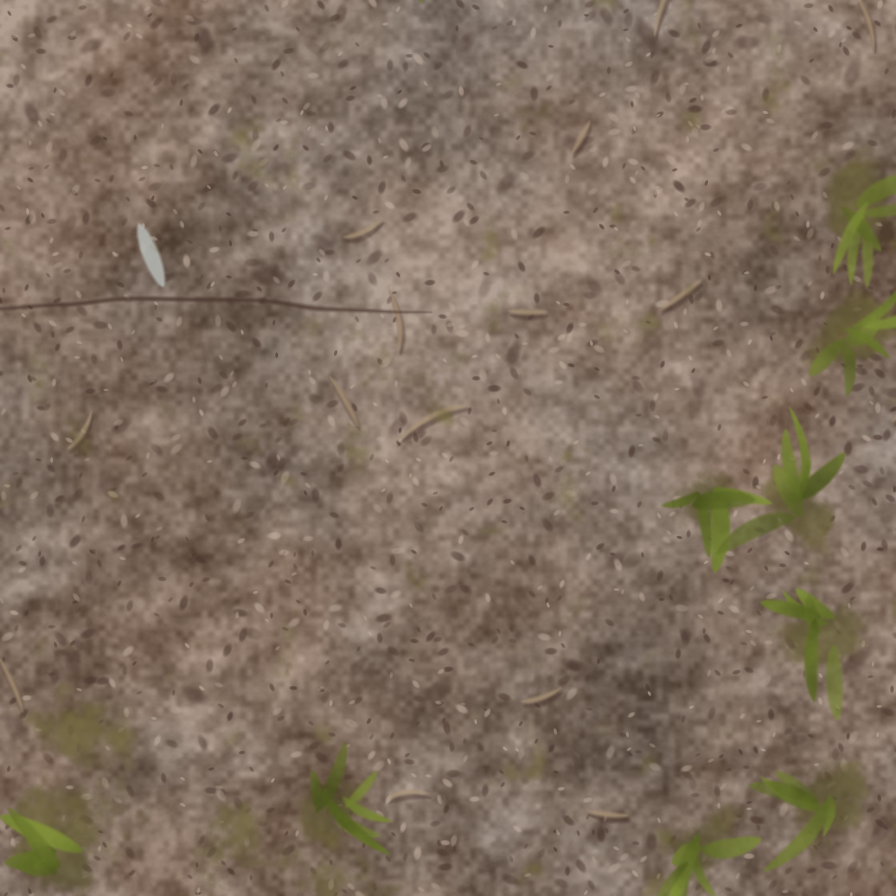
This texture is drawn by a Shadertoy shader. Its source:

```glsl
// Damp brown soil with grit, scattered grass tufts, straw bits and a thin twig.
#define SOIL_DARK vec3(0.36, 0.29, 0.24)
#define SOIL_LIGHT vec3(0.66, 0.59, 0.54)
#define MOSS vec3(0.36, 0.33, 0.19)
#define BLADE_DARK vec3(0.29, 0.33, 0.11)
#define BLADE_LIGHT vec3(0.50, 0.56, 0.22)
#define STRAW vec3(0.66, 0.57, 0.46)
#define TWIG vec3(0.29, 0.21, 0.18)
#define TUFT_CELLS 6.0
#define STRAW_CELLS 9.0
#define BLADES 6
#define SOFTNESS 0.0028

vec3 hash3(vec2 p) {
    vec3 q = fract(p.xyx * vec3(0.1031, 0.1030, 0.0973));
    q += dot(q, q.yxz + 33.33);
    return fract((q.xxy + q.yzz) * q.zyx);
}

float noise(vec2 p) {
    vec2 i = floor(p), f = fract(p);
    f = f * f * (3.0 - 2.0 * f);
    vec2 e = vec2(0.0, 1.0);
    return mix(mix(hash3(i).x, hash3(i + e.yx).x, f.x),
               mix(hash3(i + e.xy).x, hash3(i + e.yy).x, f.x), f.y);
}

float fbm(vec2 p) {
    float sum = 0.0, amp = 0.5;
    for (int i = 0; i < 5; i++) {
        sum += amp * noise(p);
        p = mat2(1.6, 1.2, -1.2, 1.6) * p + 17.3;
        amp *= 0.5;
    }
    return sum / 0.97;
}

vec2 rotate(vec2 p, float a) {
    float c = cos(a), s = sin(a);
    return vec2(c * p.x + s * p.y, c * p.y - s * p.x);
}

// Tapered curved stroke starting at the origin: x = coverage, y = position along it
vec2 stroke(vec2 p, float angle, float len, float width, float bend) {
    vec2 q = rotate(p, angle);
    float t = clamp(q.x / len, 0.0, 1.0);
    q.y -= bend * len * t * t;
    float halfWidth = width * pow(max(4.0 * t * (1.0 - t), 0.0), 0.6);
    float d = length(vec2(q.x - t * len, q.y)) - halfWidth;
    return vec2(1.0 - smoothstep(-SOFTNESS, SOFTNESS, d), t);
}

// Coverage of randomly turned oval crumbs
float crumbs(vec2 p, float cells, float share, float seed) {
    vec2 g = p * cells, id = floor(g);
    float cover = 0.0;
    for (int k = 0; k < 9; k++) {
        vec2 cell = id + vec2(k % 3, k / 3) - 1.0;
        vec3 h = hash3(cell + seed);
        vec2 q = rotate(g - cell - h.xy, h.x * 19.0) / vec2(1.5, 0.8);
        float radius = mix(0.15, 0.42, h.y * h.y);
        float crumb = 1.0 - smoothstep(0.4, 1.1, length(q) / radius);
        cover = max(cover, crumb * step(h.z, share) * (0.5 + 0.5 * h.x));
    }
    return cover;
}

vec3 soil(vec2 p) {
    vec2 warp = vec2(noise(p * 9.0), noise(p * 9.0 + 40.0)) * 0.06;
    float relief = fbm((p + warp) * 26.0) - fbm((p + warp) * 26.0 + vec2(-0.25, 0.35));
    float tone = 0.50 + 1.1 * (fbm((p + warp) * 4.0 + 5.0) - 0.5);
    tone += 0.9 * (fbm(p * vec2(26.0, 34.0) + 9.0) - 0.5) + 0.6 * relief;
    tone += 0.40 * (noise(p * 140.0) - 0.5) + 0.12 * (smoothstep(0.0, 1.0, p.y) - 0.4);
    vec3 col = mix(SOIL_DARK, SOIL_LIGHT, clamp(tone, -0.2, 1.1));
    col += vec3(0.03, 0.0, -0.02) * (fbm(p * 6.0 + 70.0) - 0.5) * 2.0;
    col = mix(col, TWIG, 0.65 * crumbs(p, 58.0, 0.20, 11.0));
    col = mix(col, TWIG, 0.50 * crumbs(p, 26.0, 0.10, 83.0));
    return mix(col, vec3(0.74, 0.67, 0.61), 0.65 * crumbs(p, 62.0, 0.13, 37.0));
}

// Short bent straws, more frequent toward the bottom
vec3 addStraw(vec3 col, vec2 p) {
    vec2 id = floor(p * STRAW_CELLS);
    for (int k = 0; k < 9; k++) {
        vec2 cell = id + vec2(k % 3, k / 3) - 1.0;
        vec3 h = hash3(cell + 151.0), v = hash3(cell + 211.0);
        vec2 q = p - (cell + h.xy) / STRAW_CELLS;
        float present = step(h.z, mix(0.30, 0.06, cell.y / STRAW_CELLS));
        float angle = v.x * 6.28, len = mix(0.03, 0.09, v.y), bend = v.z - 0.5;
        float shade = stroke(q + vec2(-0.002, 0.005), angle, len, 0.004, bend).x;
        col = mix(col, TWIG, 0.5 * present * shade);
        col = mix(col, STRAW, 0.75 * present * stroke(q, angle, len, 0.003, bend).x);
    }
    return col;
}

// Mossy ground first, then the fanned blades of each tuft
vec3 addGrass(vec3 col, vec2 p) {
    vec2 id = floor(p * TUFT_CELLS);
    float rough = fbm(p * 22.0 + 31.0) - 0.5;
    float moss = 0.5 * (1.0 - smoothstep(0.05, 0.5, length(p * vec2(0.8, 1.3))));
    vec4 blades = vec4(0.0);
    for (int k = 0; k < 9; k++) {
        vec2 cell = id + vec2(k % 3, k / 3) - 1.0, at = (cell + 0.5) / TUFT_CELLS;
        vec3 h = hash3(cell + 307.0);
        float chance = mix(0.50, 0.04, smoothstep(0.1, 0.75, at.y));
        chance += 0.35 * smoothstep(0.65, 0.9, at.x) * (1.0 - smoothstep(0.75, 0.95, at.y));
        if (h.z > chance) continue;
        vec2 q = p - (cell + 0.2 + 0.6 * h.xy) / TUFT_CELLS;
        moss = max(moss, exp(-dot(q, q) / 0.0016));
        for (int b = 0; b < BLADES; b++) {
            vec3 r = hash3(cell * 7.0 + float(b) * 13.7 + 401.0);
            vec3 s = hash3(cell * 5.0 + float(b) * 9.1 + 503.0);
            float angle = h.x * 6.28 + (r.x - 0.5) * 3.0;
            vec2 root = (s.xy - 0.5) * 0.035;
            vec2 blade = stroke(q - root, angle, mix(0.035, 0.10, r.y),
                                mix(0.005, 0.011, r.z), s.z - 0.5);
            float light = clamp(0.65 * s.x + 0.45 * blade.y + rough, 0.0, 1.0);
            float cover = blade.x * mix(0.65, 0.95, s.y);
            blades = mix(blades, vec4(mix(BLADE_DARK, BLADE_LIGHT, light), 1.0), cover);
        }
    }
    float ground = smoothstep(0.25, 0.75, moss + 1.6 * rough);
    col = mix(col, MOSS * (1.0 + 0.7 * rough), 0.75 * ground);
    return col * (1.0 - blades.a) + blades.rgb;
}

void mainImage(out vec4 fragColor, in vec2 fragCoord) {
    vec2 p = fragCoord / iResolution.y;
    vec3 col = addStraw(soil(p), p);
    // Twig lying across the left side, with a pale chip above it
    vec2 wobble = vec2(0.0, 0.012 * (noise(p * 14.0) - 0.5));
    float twig = stroke(p + wobble - vec2(-0.08, 0.655), 0.06, 0.56, 0.0025, -0.07).x;
    col = mix(col, TWIG, 0.75 * twig);
    float chip = stroke(p - vec2(0.155, 0.75), -1.2, 0.075, 0.009, 0.0).x;
    col = mix(col, vec3(0.70, 0.71, 0.69), 0.9 * chip);
    fragColor = vec4(clamp(addGrass(col, p), 0.0, 1.0), 1.0);
}
```
